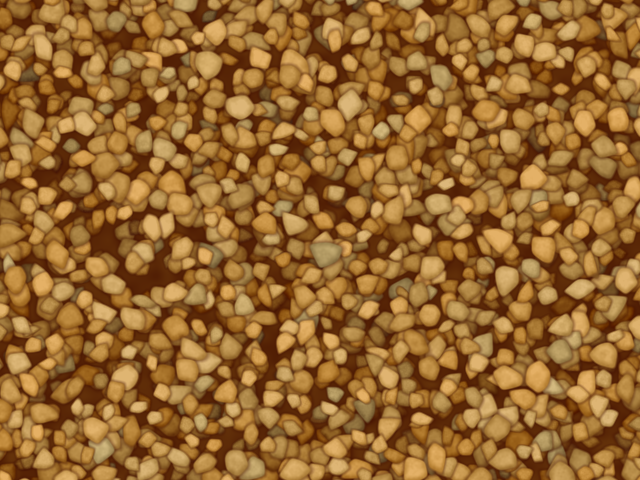
Reproduce this texture procedurally as a WebGL 1 fragment shader.

```glsl
precision highp float;

uniform vec2 u_resolution;

#define DENSITY 20.0        // grain cells per canvas height
#define LAYERS 4
#define SIDES 6
#define PRESENCE 0.78       // share of cells holding a grain
#define DEEP_TONE 0.50
#define TOP_TONE 1.03
#define TONE_SPREAD 0.30
#define RIM_DARKENING 0.27
#define SHADOW 0.55
#define EDGE_SOFTNESS 0.0028
#define MOTTLE 0.20

const vec2 LIGHT = vec2(-0.35, 0.94);

vec4 hash4(vec3 p) {
  vec4 h = fract(p.xyzx * vec4(0.1031, 0.1030, 0.0973, 0.1099));
  h += dot(h, h.wzxy + 33.33);
  return fract((h.xxyz + h.yzzw) * h.zywx);
}

float noise(vec2 p, float seed) {
  vec2 i = floor(p);
  vec2 f = fract(p);
  f = f * f * (3.0 - 2.0 * f);
  float a = hash4(vec3(i, seed)).x;
  float b = hash4(vec3(i + vec2(1.0, 0.0), seed)).x;
  float c = hash4(vec3(i + vec2(0.0, 1.0), seed)).x;
  float d = hash4(vec3(i + 1.0, seed)).x;
  return mix(mix(a, b, f.x), mix(c, d, f.x), f.y);
}

mat2 rotation(float angle) {
  float c = cos(angle);
  float s = sin(angle);
  return mat2(c, -s, s, c);
}

// Dark brown through ochre to pale sand
vec3 sandColor(float tone) {
  vec3 brown = vec3(0.29, 0.09, 0.01);
  return brown + tone * vec3(0.51, 0.53, 0.10) + tone * tone * vec3(0.0, 0.0, 0.23);
}

// Rounded irregular polygon: x is 1 on the outline, y is the facet lighting
vec2 grainShape(vec2 p, vec2 light, vec3 id) {
  float total = 0.0;
  float lit = 0.0;
  for (int k = 0; k < SIDES; k++) {
    vec4 h = hash4(id + vec3(0.0, 0.0, 20.0 + float(k)));
    float angle = (float(k) + 0.8 * (h.x - 0.5)) * 6.2832 / float(SIDES);
    vec2 normal = vec2(cos(angle), sin(angle));
    float reach = max(dot(p, normal), 0.0) / mix(0.78, 1.10, h.y);
    float weight = pow(reach + 0.0001, 7.0);
    total += weight;
    lit += weight * dot(normal, light);
  }
  return vec2(pow(total, 1.0 / 7.0), lit / max(total, 1e-20));
}

vec3 paintGrain(vec3 below, vec2 p, vec2 light, vec3 id, float baseTone) {
  vec4 form = hash4(id);
  vec4 look = hash4(id + vec3(0.0, 0.0, 10.0));
  if (form.x > PRESENCE) return below;

  float radius = mix(0.33, 0.60, form.y * form.y * 0.6 + form.y * 0.4);
  float aspect = mix(0.64, 1.0, form.z);
  mat2 turn = rotation(form.w * 6.2832);
  vec2 q = turn * p / radius;
  if (dot(q, q) > 4.0) return below;
  vec2 stretch = vec2(1.0, 1.0 / aspect);
  vec2 shape = grainShape(q * stretch, turn * light, id);

  // Contact shadow
  float shade = 1.0 - smoothstep(0.85, 1.38, shape.x);
  below = mix(below, sandColor(-0.05), SHADOW * shade);

  // Body, rim, facets and mottled surface
  float rim = smoothstep(0.45, 1.05, shape.x);
  float facet = smoothstep(0.25, 0.85, shape.x) * shape.y;
  float grit = 0.65 * noise(q * 2.2 + 9.0, id.z + look.x * 50.0)
             + 0.35 * noise(q * 6.0 + 9.0, id.z + look.y * 50.0) - 0.5;
  float tone = baseTone + TONE_SPREAD * (look.x - 0.5);
  tone += 0.09 * facet + MOTTLE * grit - RIM_DARKENING * rim;
  vec3 color = sandColor(clamp(tone, -0.1, 1.16));

  // Some grains lean orange, a few are grey quartz
  color += (look.y - 0.5) * vec3(-0.04, 0.03, 0.09);
  float gray = dot(color, vec3(0.35, 0.55, 0.10));
  color = mix(color, gray * vec3(1.06, 1.0, 0.72), 0.5 * smoothstep(0.82, 1.0, look.z));

  float blur = EDGE_SOFTNESS * DENSITY / (radius * aspect);
  float cover = 1.0 - smoothstep(1.0 - blur, 1.0 + blur, shape.x);
  return mix(below, color, cover);
}

void main() {
  vec2 uv = gl_FragCoord.xy / u_resolution.y * DENSITY;
  vec3 color = sandColor(0.05 + 0.15 * noise(uv * 2.0, 3.0));

  // Deep grains first, each layer turned to hide its grid
  for (int layer = 0; layer < LAYERS; layer++) {
    float level = float(layer);
    mat2 turn = rotation(0.4 + level * 0.75);
    vec2 p = turn * uv + 60.0 + level * 7.3;
    vec2 light = turn * LIGHT;
    float tone = mix(DEEP_TONE, TOP_TONE, level / float(LAYERS - 1));
    for (int j = -1; j <= 1; j++) {
      for (int i = -1; i <= 1; i++) {
        vec2 cell = floor(p) + vec2(float(i), float(j));
        vec3 id = vec3(cell, 40.0 * level + 5.0);
        vec2 jitter = hash4(id + vec3(0.0, 0.0, 15.0)).xy - 0.5;
        vec2 center = cell + 0.5 + 0.7 * jitter;
        color = paintGrain(color, p - center, light, id, tone);
      }
    }
  }
  gl_FragColor = vec4(clamp(color, 0.0, 1.0), 1.0);
}
```
